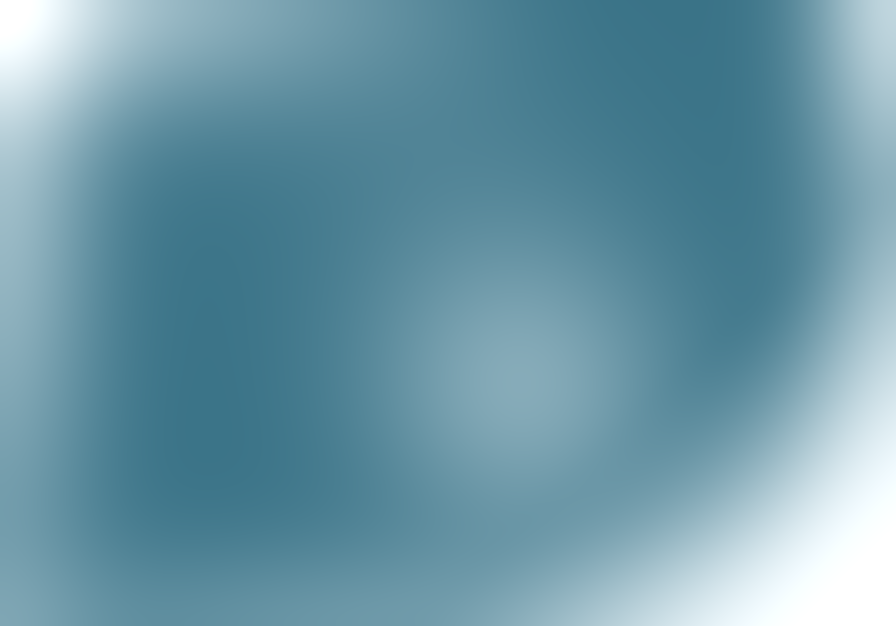
Give the GLSL for this background, as a Shadertoy shader.

```glsl
// Soft teal backdrop with pale glows at the edges, two bright corners and a misty centre.

// Bell-shaped falloff: 1 at zero distance, fading over the given width.
float bell(float distance, float width) {
    float q = distance / width;
    return exp(-q * q);
}

void mainImage(out vec4 fragColor, in vec2 fragCoord) {
    // Canvas-height units, origin at the lower left
    vec2 p = fragCoord / iResolution.y;
    float aspect = iResolution.x / iResolution.y;

    // Edge glows, each with a strength that drifts along its side
    float left = mix(0.24, 0.52, smoothstep(0.0, 0.7, p.y)) * bell(p.x, 0.16);
    float right = mix(0.43, 0.73, smoothstep(0.65, 1.0, p.y)) * bell(aspect - p.x, 0.14);
    float top = 0.6 * smoothstep(1.0, 0.0, p.x) * bell(1.0 - p.y, 0.19);
    float bottom = mix(0.14, 0.27, smoothstep(0.0, 0.6, p.x)) * bell(p.y, 0.14);

    // Central mist and the faint haze rising above it
    float mist = 0.4 * bell(length(p - vec2(0.836, 0.377)), 0.25);
    float haze = 0.08 * bell(length(p - vec2(0.72, 0.72)), 0.3);

    float light = left + right + top + bottom + mist + haze;

    // Diagonal bright corner at the lower right, screened over the rest
    float diagonal = dot(p - vec2(aspect - 0.424, 0.0), vec2(0.69, -0.72));
    float corner = smoothstep(-0.25, 0.22, diagonal);
    light = mix(min(light, 1.08), 1.08, corner);

    // Teal to near-white ramp
    vec3 deepTeal = vec3(0.22, 0.445, 0.525);
    vec3 paleSky = vec3(0.95, 0.985, 1.0);
    vec3 color = mix(deepTeal, paleSky, light);

    fragColor = vec4(clamp(color, 0.0, 1.0), 1.0);
}
```
